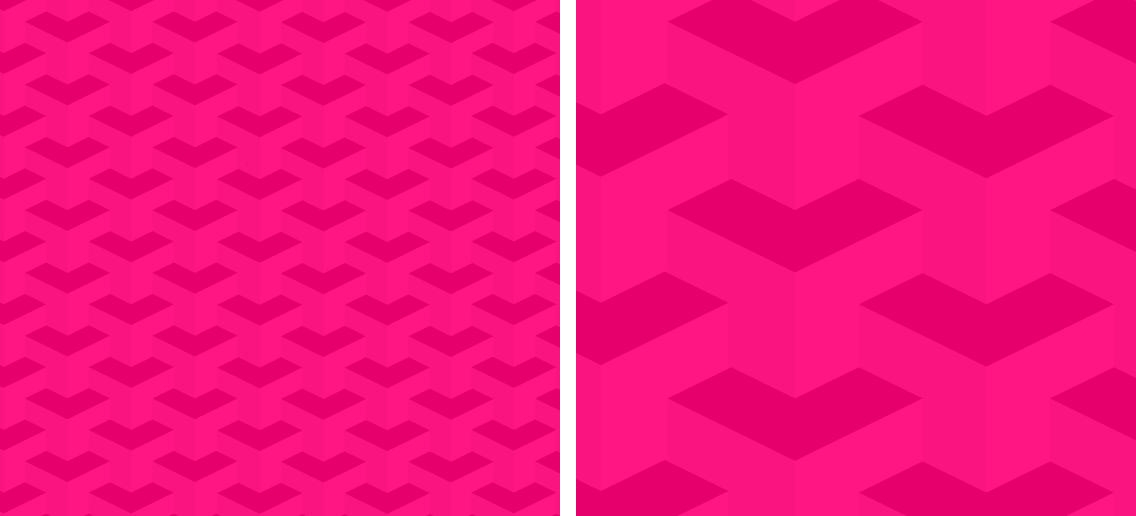
Left: the whole. Right: its middle third, enlarged.
This pattern is drawn by a Shadertoy shader. Its source:

```glsl
// Half-drop columns of magenta chevrons, each the top of a folded block with two pale faces.
// Every point belongs to the nearest chevron above it; depth below its top edge picks
// chevron or face. Lengths are in row heights, and edges are smoothed by supersampling.

const float ROWS = 8.219;             // rows over the canvas height
const float COLUMN_STEP = 1.0158;     // distance between column axes
const vec2 ORIGIN = vec2(0.058, 0.372); // wing-tip level on the axis of column 0
const float HALF_WIDTH = 0.677;       // axis to wing tip
const float SLOPE = 0.489;            // steepness of all slanted edges
const float BLOCK_COLUMNS = 4.0;      // columns between slight seams
const vec2 SEAM_SHIFT = vec2(0.0151, -0.0081);

const vec2 FLECK_CENTER = vec2(3.947, 2.607);
const float FLECK_PERIOD = 3.0;       // rows between flecks
const float FLECK_HALF_HEIGHT = 0.042;
const float FLECK_HALF_WIDTH = 0.006;
const float FLECK_STRENGTH = 0.4;

const vec3 CHEVRON_COLOR = vec3(0.902, 0.0, 0.420);
const vec3 LEFT_FACE = vec3(0.980, 0.078, 0.502);
const vec3 RIGHT_FACE = vec3(1.0, 0.086, 0.512);
const int SAMPLES = 4;                // per pixel side

// Axis and wing-tip level of a column; odd columns drop by half a row.
vec2 columnAnchor(float column) {
    float seam = step(BLOCK_COLUMNS, mod(column, 2.0 * BLOCK_COLUMNS));
    return ORIGIN + vec2(column * COLUMN_STEP, 0.5 * mod(column, 2.0)) + seam * SEAM_SHIFT;
}

vec3 blockColor(vec2 p) {
    float nearest = round((p.x - ORIGIN.x) / COLUMN_STEP);
    float bestDepth = 2.0;
    vec3 color = LEFT_FACE;
    for (int i = -1; i <= 1; i++) {
        vec2 q = p - columnAnchor(nearest + float(i));
        float x = abs(q.x);
        float toTip = HALF_WIDTH - x;
        if (toTip < 0.0) continue;
        float top = SLOPE * min(x, toTip);
        float depth = fract(top - q.y);
        if (depth < bestDepth) {
            bestDepth = depth;
            vec3 face = q.x < 0.0 ? LEFT_FACE : RIGHT_FACE;
            color = depth < top + SLOPE * toTip ? CHEVRON_COLOR : face;
        }
    }
    return color;
}

// Small curved scratch, repeated every few rows.
float fleck(vec2 p) {
    vec2 q = p - FLECK_CENTER;
    q.y = mod(q.y + 0.5 * FLECK_PERIOD, FLECK_PERIOD) - 0.5 * FLECK_PERIOD;
    float t = 0.5 + 0.5 * q.y / FLECK_HALF_HEIGHT;
    float bend = FLECK_HALF_HEIGHT * (t * t - 0.5);
    return step(abs(t - 0.5), 0.5) * step(abs(q.x - bend), FLECK_HALF_WIDTH);
}

void mainImage(out vec4 fragColor, in vec2 fragCoord) {
    vec3 sum = vec3(0.0);
    for (int j = 0; j < SAMPLES; j++) {
        for (int i = 0; i < SAMPLES; i++) {
            vec2 offset = (vec2(i, j) + 0.5) / float(SAMPLES) - 0.5;
            vec2 p = (fragCoord + offset) / iResolution.y * ROWS;
            sum += mix(blockColor(p), CHEVRON_COLOR, FLECK_STRENGTH * fleck(p));
        }
    }
    fragColor = vec4(sum / float(SAMPLES * SAMPLES), 1.0);
}
```
